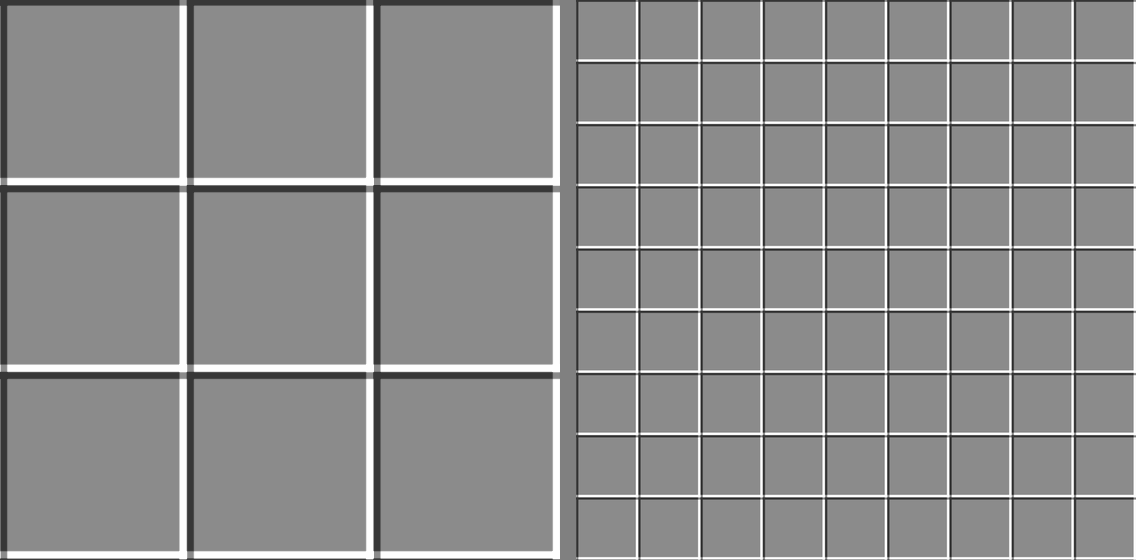
Left, the tile; right, the same tile 3 across and 3 down.
Write a Shadertoy shader that draws this pattern.

```glsl
// Three by three grid of sunken grey slots with dark top-left and white bottom-right bevels.

const float SLOTS = 3.0;                   // repeats across and down
const vec2  SEAM = vec2(0.0015, -0.007);   // bevel meeting line, in slots from the top left
const float SHADOW_WIDTH = 0.037;          // in slots
const float LIGHT_WIDTH = 0.040;           // in slots
const float SOFTNESS = 0.005;              // half width of the edge blend, in slots

const vec3 FACE_COLOR = vec3(0.546);
const vec3 SHADOW_COLOR = vec3(0.216);
const vec3 LIGHT_COLOR = vec3(0.995);

// Coverage on each axis of a wrapping band around center.
vec2 bandCoverage(vec2 p, vec2 center, float width, vec2 blur) {
    vec2 dist = abs(fract(p - center + 0.5) - 0.5) - 0.5 * width;
    return 1.0 - smoothstep(-blur, blur, dist);
}

void mainImage(out vec4 fragColor, in vec2 fragCoord) {
    // Slot coordinates, with y running down from the top
    vec2 uv = fragCoord / iResolution.xy;
    vec2 slot = SLOTS * vec2(uv.x, 1.0 - uv.y);
    vec2 blur = max(vec2(SOFTNESS), 0.7 * SLOTS / iResolution.xy);

    // Shadow follows the seam, light precedes it
    vec2 shadow = bandCoverage(slot, SEAM + 0.5 * SHADOW_WIDTH, SHADOW_WIDTH, blur);
    vec2 light = bandCoverage(slot, SEAM - 0.5 * LIGHT_WIDTH, LIGHT_WIDTH, blur);

    // Opposing bevels cancel to the face grey at the mixed corners
    float bevel = clamp(light.x + light.y - shadow.x - shadow.y, -1.0, 1.0);
    vec3 color = mix(FACE_COLOR, bevel > 0.0 ? LIGHT_COLOR : SHADOW_COLOR, abs(bevel));

    fragColor = vec4(color, 1.0);
}
```
